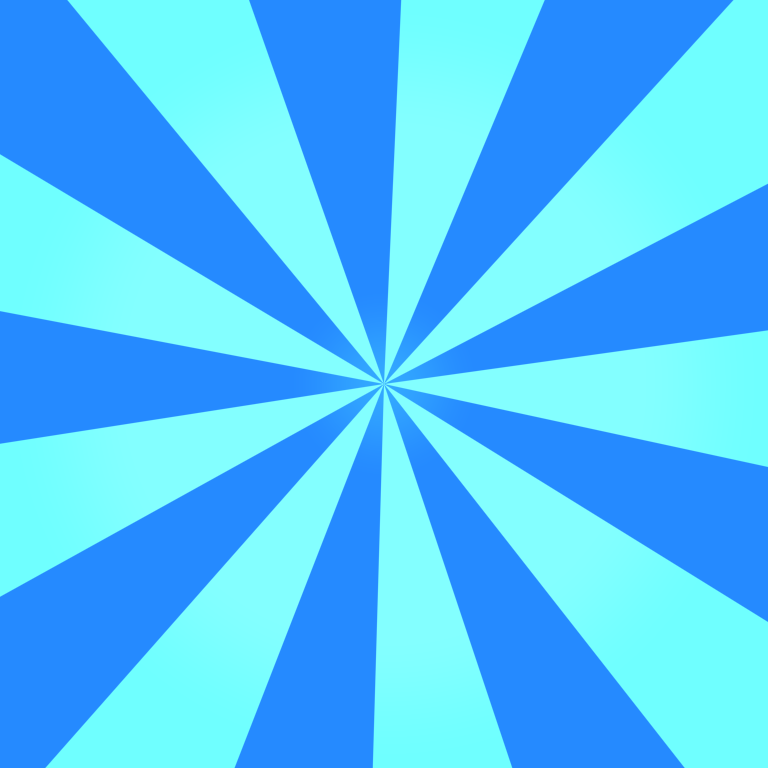
Write a Shadertoy shader that draws this background.

```glsl
// Sunburst of nine pale cyan rays on bright blue with a soft central glow.

#define CENTER       vec2(0.5)
#define SEAM_ANGLE   98.0    // degrees, middle of the widest blue wedge
#define RAY_PERIOD   39.74   // degrees from one ray to the next
#define FIRST_RAY    20.64   // degrees clockwise from the seam
#define RAY_WIDTH    20.15   // degrees
#define GLOW_RADIUS  0.13
#define FADE_RANGE   vec2(0.32, 0.50)
#define BLUE         vec3(0.145, 0.540, 1.0)
#define GLOW_BLUE    vec3(0.200, 0.660, 1.0)
#define PALE_CYAN    vec3(0.515, 1.0, 1.0)
#define OUTER_CYAN   vec3(0.435, 1.0, 1.0)

// Signed distance to the nearest ray, negative inside it
float rayDistance(vec2 p) {
    float angle = degrees(atan(p.y, p.x + 1e-7));
    float clockwise = mod(SEAM_ANGLE - angle, 360.0);
    float cycle = (clockwise - FIRST_RAY) / RAY_PERIOD;
    float offset = abs(fract(cycle + 0.5) - 0.5) * RAY_PERIOD;
    return radians(offset - 0.5 * RAY_WIDTH) * length(p);
}

void mainImage(out vec4 fragColor, in vec2 fragCoord) {
    float side = min(iResolution.x, iResolution.y);
    vec2 p = (fragCoord - CENTER * iResolution.xy) / side;
    float radius = length(p);

    // Radial shading of both colours
    float glow = 1.0 - smoothstep(0.0, GLOW_RADIUS, radius);
    vec3 background = mix(BLUE, GLOW_BLUE, glow);
    float fade = smoothstep(FADE_RANGE.x, FADE_RANGE.y, radius);
    vec3 ray = mix(PALE_CYAN, OUTER_CYAN, fade);

    // Smooth ray edges
    float edge = 0.75 / side;
    float coverage = 1.0 - smoothstep(-edge, edge, rayDistance(p));
    fragColor = vec4(mix(background, ray, coverage), 1.0);
}
```
